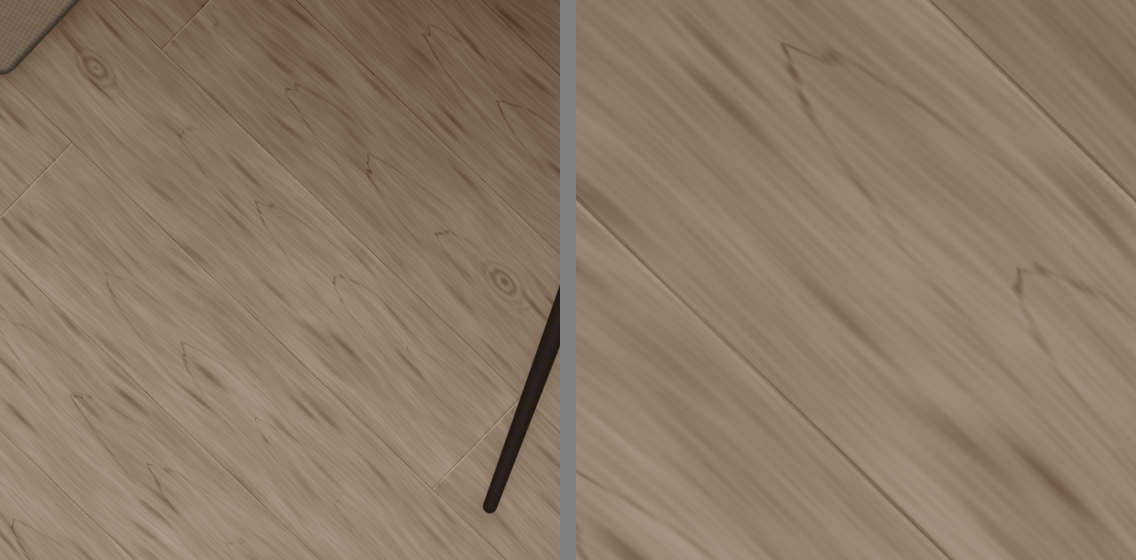
Left: the whole. Right: its middle third, enlarged.
A WebGL 2 fragment shader for this texture:

```glsl
#version 300 es
precision highp float;
// Diagonal oak plank floor with grain, arches and knots, a fabric corner and a slim dark leg.
uniform vec2 u_resolution;
out vec4 outColor;

vec2 hash2(vec2 p) {
  return fract(sin(vec2(dot(p, vec2(127.1, 311.7)), dot(p, vec2(269.5, 183.3)))) * 43758.5);
}

// Cellular noise: distance to the nearest scattered point.
float cells(vec2 p) {
  vec2 base = floor(p);
  float nearest = 4.0;
  for (int y = -1; y <= 1; y++) {
    for (int x = -1; x <= 1; x++) {
      vec2 cell = base + vec2(x, y);
      vec2 offset = cell + hash2(cell) - p;
      nearest = min(nearest, dot(offset, offset));
    }
  }
  return sqrt(nearest);
}

float band(float d, float halfWidth, float px) {
  return 1.0 - smoothstep(halfWidth - px, halfWidth + px, abs(d));
}

// Wood tone, 0 dark to 1 light; q.x runs along the planks, q.y across them.
float woodTone(vec2 q, float row, float across, float seed) {
  // Knots, with the grain bending around them.
  vec2 knot = vec2(q.x + 0.486 - 0.79 * (row - 3.0), across - 0.125) * vec2(0.55, 1.0);
  float knotFade = exp(-dot(knot, knot) * 1800.0);
  vec2 g = q + vec2(seed * 7.0, 0.0);
  g.y += 0.006 * sin(g.x * 7.0 + row) + 0.003 * sin(g.x * 17.0 + q.y * 20.0);
  g.y -= knot.y * 0.7 * knotFade;

  // Three layers of stretched grain.
  float fine = cells(g * vec2(14.0, 210.0));
  float medium = cells(g * vec2(6.0, 65.0) + 9.0);
  float broad = cells(g * vec2(3.0, 12.0) + 31.0);
  float tone = 0.24 * (fine - 0.45) + 0.22 * (medium - 0.45) + 0.22 * (broad - 0.45);
  tone += 0.04 * sin(g.x * 11.0 + 4.0 * sin(g.y * 24.0)) + 0.12 * (seed - 0.5);

  // Nested pointed arches opening down the plank.
  float middle = across - 0.23 * (0.55 + 0.12 * sin(row * 2.5));
  float arch = q.x - 90.0 * middle * middle + 0.035 * (medium - 0.45);
  arch = (arch + mix(0.026, 0.3, mod(row, 2.0))) / 0.19;
  float archDistance = abs(arch - round(arch)) * 0.19 / length(vec2(1.0, 180.0 * middle));
  float archFade = exp(-middle * middle * 800.0 - pow(q.x + 0.02, 2.0) * 9.0);
  archFade *= middle < 0.0 ? 1.0 : 0.7;
  tone -= 0.6 * archFade * (1.0 - smoothstep(0.0, 0.004, archDistance)) * (1.2 - fine);

  // Sparse mineral streaks and the knot rings.
  float streak = cells(g * vec2(3.2, 26.0) + 57.0);
  tone -= 0.5 * smoothstep(0.2, 0.02, streak) * (1.1 - medium);
  tone -= 0.6 * knotFade * (0.5 + 0.4 * sin(length(knot) * 520.0 + medium * 4.0));
  return tone;
}

void main() {
  float px = 1.0 / min(u_resolution.x, u_resolution.y);
  vec2 p = gl_FragCoord.xy * px;

  // Staggered planks on rotated axes.
  vec2 q = vec2(dot(p, vec2(0.72, -0.694)), dot(p, vec2(0.694, 0.72)));
  float row = floor((q.y + 0.063) / 0.23);
  float across = q.y + 0.063 - row * 0.23;
  float along = (q.x + 0.423 - 0.893 * mod(row, 2.0)) / 1.786;
  float seed = hash2(vec2(row, floor(along))).x;

  // Light falls off towards the upper right.
  float tone = 1.09 - 0.18 * p.x - 0.64 * p.y * p.y - 0.23 * p.x * p.y;
  tone += woodTone(q, row, across, seed);

  // Dark long seams with a pale bevel; mostly pale end joints.
  float seam = across - 0.23 * round(across / 0.23);
  float joint = (along - round(along)) * 1.786;
  float wear = 0.7 + 0.3 * sin(q.x * 23.0 + row * 2.0);
  tone += 0.22 * wear * band(seam + 0.0026, 0.0012, px);
  tone -= 0.55 * wear * band(seam, 0.0012, px);
  tone -= 0.4 * band(joint + 0.0025, 0.0012, px);
  tone += 0.32 * band(joint, 0.0014, px);

  // Rounded fabric corner and its soft shadow.
  vec2 sides = vec2((p.x - 0.0195 - 0.95 * (p.y - 0.87)) * 0.725, 0.866 - p.y) + 0.012;
  float fabricEdge = length(max(sides, 0.0)) + min(max(sides.x, sides.y), 0.0) - 0.012;
  tone -= 0.45 * exp(-max(fabricEdge, 0.0) * 35.0);

  // Tapered round leg.
  vec2 foot = vec2(0.875, 0.096);
  vec2 shaft = vec2(0.163, 0.441);
  float h = clamp(dot(p - foot, shaft) / dot(shaft, shaft), 0.0, 1.0);
  float legRadius = mix(0.0125, 0.021, h);
  float leg = length(p - foot - shaft * h) - legRadius;
  tone -= 0.2 * exp(-max(leg, 0.0) * 90.0);

  vec3 color = mix(vec3(0.40, 0.31, 0.24), vec3(0.62, 0.54, 0.47), tone);
  float weave = sin(p.x * 520.0 + p.y * 150.0) * sin(p.y * 560.0 - p.x * 130.0);
  vec3 fabric = vec3(0.45, 0.39, 0.32) + 0.025 * weave;
  fabric *= mix(0.5, 1.0, smoothstep(0.0, 0.016, -fabricEdge));
  color = mix(color, fabric, smoothstep(px, -px, fabricEdge));
  float sheen = 0.035 * smoothstep(0.0, 1.0, -leg / legRadius);
  color = mix(color, vec3(0.13, 0.095, 0.075) + sheen, smoothstep(px, -px, leg));
  outColor = vec4(clamp(color, 0.0, 1.0), 1.0);
}
```
